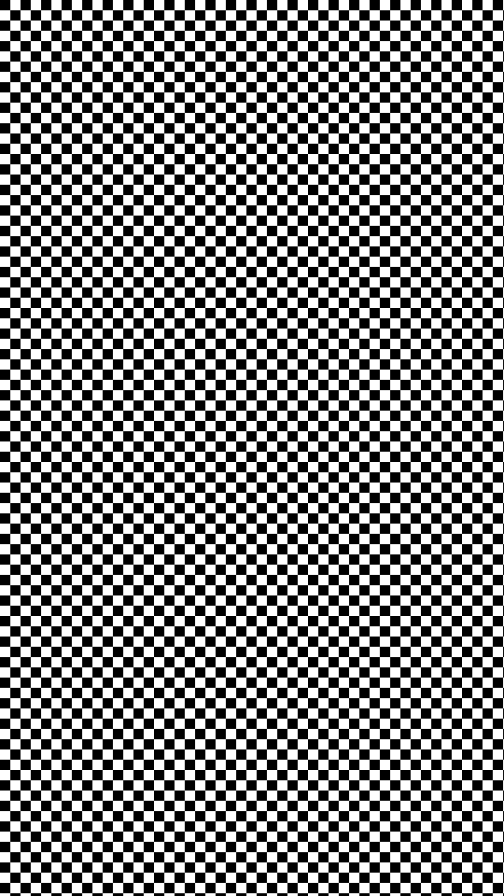
A Shadertoy shader for this pattern:

```glsl
#define CELLS_ACROSS (1080.0 / 22.0)
#define DARK vec3(0.0)
#define LIGHT vec3(1.0)

// Integral of a square wave: +1 on even cells, -1 on odd cells
vec2 squareIntegral(vec2 p) {
    return 1.0 - abs(mod(p, 2.0) - 1.0);
}

// Checker sign averaged over a box: +1 on even cells, -1 on odd cells
float filteredChecker(vec2 p, float width) {
    vec2 halfBox = vec2(0.5 * width);
    vec2 wave = (squareIntegral(p + halfBox) - squareIntegral(p - halfBox)) / width;
    return wave.x * wave.y;
}

void mainImage(out vec4 fragColor, in vec2 fragCoord) {
    // Cell units, counted from the top left corner
    float cellsPerPixel = CELLS_ACROSS / iResolution.x;
    vec2 cell = vec2(fragCoord.x, iResolution.y - fragCoord.y) * cellsPerPixel;

    // Even cells are dark, so the corner cell starts dark
    float lightness = 0.5 - 0.5 * filteredChecker(cell, cellsPerPixel);
    fragColor = vec4(mix(DARK, LIGHT, lightness), 1.0);
}
```
